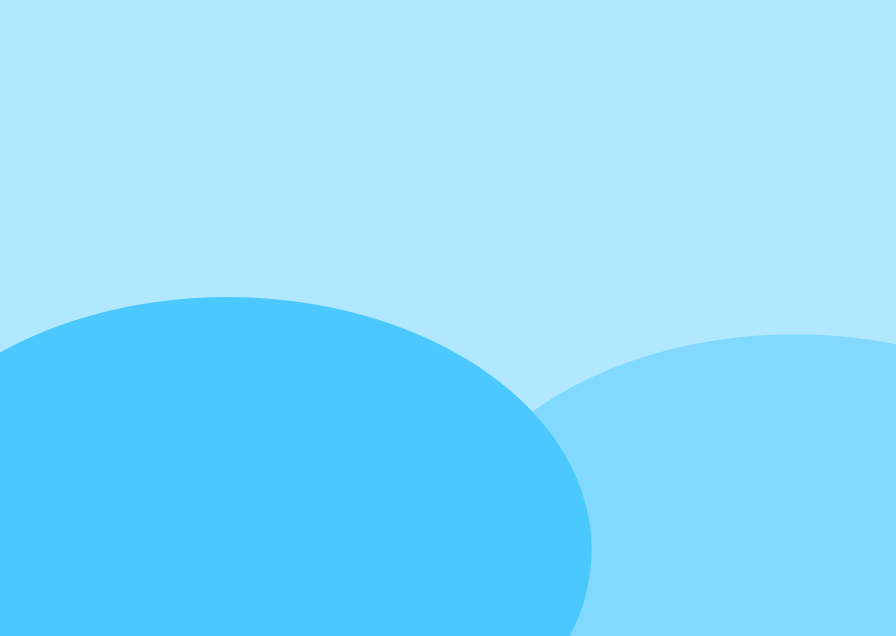
Give the GLSL for this background, as a Shadertoy shader.

```glsl
// Two broad overlapping blue hills, shaped as ellipses, under a flat pale sky.

const vec3 SKY = vec3(0.70, 0.91, 1.00);
const vec3 FAR_HILL = vec3(0.51, 0.85, 1.00);
const vec3 NEAR_HILL = vec3(0.294, 0.787, 1.00);

// Both hills share these radii, as fractions of the canvas
const vec2 HILL_RADII = vec2(0.4063, 0.3974);

// Approximate signed distance to an ellipse, negative inside
float ellipseDistance(vec2 p, vec2 radii) {
    vec2 q = p / radii;
    float k = length(q);
    float slope = length(q / radii);
    return k * (k - 1.0) / max(slope, 1e-4);
}

// Coverage of a hill, with an edge one pixel wide
float hillMask(vec2 uv, vec2 center, vec2 radii, vec2 canvas) {
    vec2 scale = canvas / canvas.y;
    float d = ellipseDistance((uv - center) * scale, radii * scale);
    return clamp(0.5 - d * canvas.y, 0.0, 1.0);
}

void mainImage(out vec4 fragColor, in vec2 fragCoord) {
    vec2 canvas = iResolution.xy;
    vec2 uv = fragCoord / canvas;

    // Layers from back to front
    vec3 color = SKY;
    color = mix(color, FAR_HILL, hillMask(uv, vec2(0.8867, 0.0769), HILL_RADII, canvas));
    color = mix(color, NEAR_HILL, hillMask(uv, vec2(0.2539, 0.1355), HILL_RADII, canvas));

    fragColor = vec4(color, 1.0);
}
```
